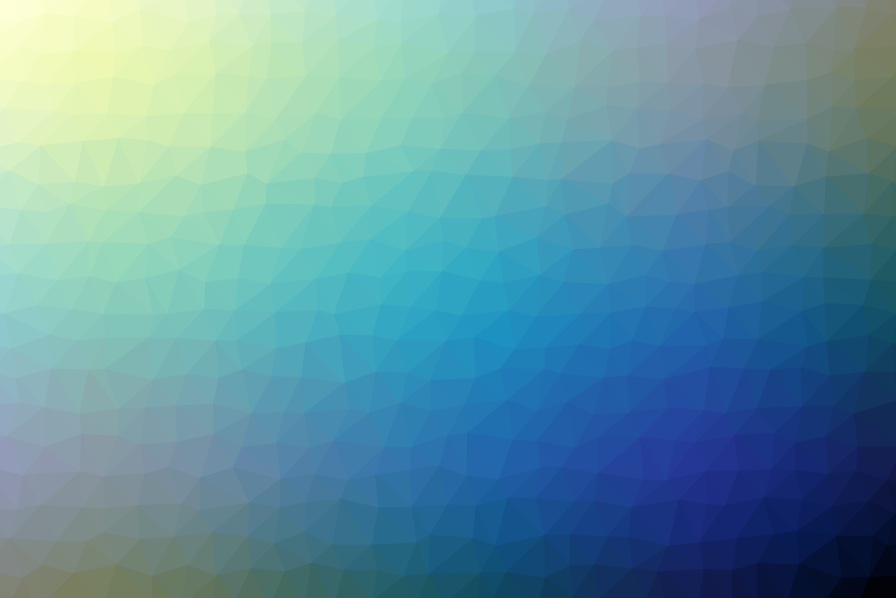
Write a WebGL 1 fragment shader that draws this background.

```glsl
precision highp float;
// Low-poly gradient: a jittered grid is split into flat triangles, each filled
// at its centroid with the mean of one colour ramp read across and read down.
// Every quad takes its Delaunay diagonal, and facets blend by edge coverage.

uniform vec2 u_resolution;

const float CELL = 0.0547;                   // grid step, in canvas heights
const vec2 GRID_OFFSET = vec2(0.42, 0.45);   // grid phase, in cells
const vec2 JITTER = vec2(0.33, 0.25);        // largest vertex shift, in cells
const float RAMP_STEPS = 9.0;

const vec3 CREAM  = vec3(1.000, 1.000, 0.851);
const vec3 LEMON  = vec3(0.929, 0.973, 0.694);
const vec3 LIME   = vec3(0.780, 0.914, 0.706);
const vec3 MINT   = vec3(0.498, 0.804, 0.733);
const vec3 AQUA   = vec3(0.255, 0.714, 0.769);
const vec3 AZURE  = vec3(0.114, 0.569, 0.753);
const vec3 COBALT = vec3(0.133, 0.369, 0.659);
const vec3 INDIGO = vec3(0.145, 0.204, 0.580);
const vec3 NAVY   = vec3(0.031, 0.114, 0.345);
const vec3 BLACK  = vec3(0.0);

// Evenly spaced ramp from cream to black
vec3 ramp(float t) {
  float s = clamp(t, 0.0, 1.0) * RAMP_STEPS;
  vec3 c = mix(CREAM, LEMON, clamp(s, 0.0, 1.0));
  c = mix(c, LIME,   clamp(s - 1.0, 0.0, 1.0));
  c = mix(c, MINT,   clamp(s - 2.0, 0.0, 1.0));
  c = mix(c, AQUA,   clamp(s - 3.0, 0.0, 1.0));
  c = mix(c, AZURE,  clamp(s - 4.0, 0.0, 1.0));
  c = mix(c, COBALT, clamp(s - 5.0, 0.0, 1.0));
  c = mix(c, INDIGO, clamp(s - 6.0, 0.0, 1.0));
  c = mix(c, NAVY,   clamp(s - 7.0, 0.0, 1.0));
  return mix(c, BLACK, clamp(s - 8.0, 0.0, 1.0));
}

vec2 hash2(vec2 p) {
  vec3 q = fract(p.xyx * vec3(0.1031, 0.1030, 0.0973));
  q += dot(q, q.yzx + 33.33);
  return fract((q.xx + q.yz) * q.zy);
}

vec2 gridVertex(vec2 id) {
  return id + JITTER * (2.0 * hash2(id + 17.0) - 1.0);
}

float cross2(vec2 a, vec2 b) {
  return a.x * b.y - a.y * b.x;
}

// Signed distance from p to the line a-b, positive outside
float edgeDistance(vec2 p, vec2 a, vec2 b) {
  return -cross2(normalize(b - a), p - a);
}

// Facet colour weighted by its coverage; the weight is kept in alpha
vec4 facet(vec2 p, vec2 a, vec2 b, vec2 c, float pixel, vec2 gridSize) {
  float d = max(edgeDistance(p, a, b),
                max(edgeDistance(p, b, c), edgeDistance(p, c, a)));
  float coverage = clamp(0.5 - d / pixel, 0.0, 1.0);
  if (coverage <= 0.0) return vec4(0.0);
  vec2 t = ((a + b + c) / 3.0 + GRID_OFFSET) / gridSize;
  return vec4(0.5 * (ramp(t.x) + ramp(t.y)), 1.0) * coverage;
}

// True when the Delaunay diagonal of quad abcd runs from a to c
bool splitsAlongAC(vec2 a, vec2 b, vec2 c, vec2 d) {
  vec2 bc = c - b, ba = a - b, da = a - d, dc = c - d;
  return cross2(bc, ba) * dot(da, dc) + dot(bc, ba) * cross2(da, dc) >= 0.0;
}

void main() {
  // Grid space, with the origin at the top left
  vec2 gridSize = vec2(u_resolution.x / u_resolution.y, 1.0) / CELL;
  float pixel = gridSize.y / u_resolution.y;
  vec2 p = vec2(gl_FragCoord.x, u_resolution.y - gl_FragCoord.y) * pixel;
  p -= GRID_OFFSET;
  vec2 home = floor(p);

  // Gather the triangles of the surrounding quads
  vec4 sum = vec4(0.0);
  for (int j = -1; j <= 1; j++) {
    for (int i = -1; i <= 1; i++) {
      vec2 id = home + vec2(float(i), float(j));
      vec2 a = gridVertex(id);
      vec2 b = gridVertex(id + vec2(1.0, 0.0));
      vec2 c = gridVertex(id + vec2(1.0, 1.0));
      vec2 d = gridVertex(id + vec2(0.0, 1.0));
      if (splitsAlongAC(a, b, c, d)) {
        sum += facet(p, a, b, c, pixel, gridSize);
        sum += facet(p, a, c, d, pixel, gridSize);
      } else {
        sum += facet(p, a, b, d, pixel, gridSize);
        sum += facet(p, b, c, d, pixel, gridSize);
      }
    }
  }
  gl_FragColor = vec4(sum.rgb / max(sum.a, 0.001), 1.0);
}
```
